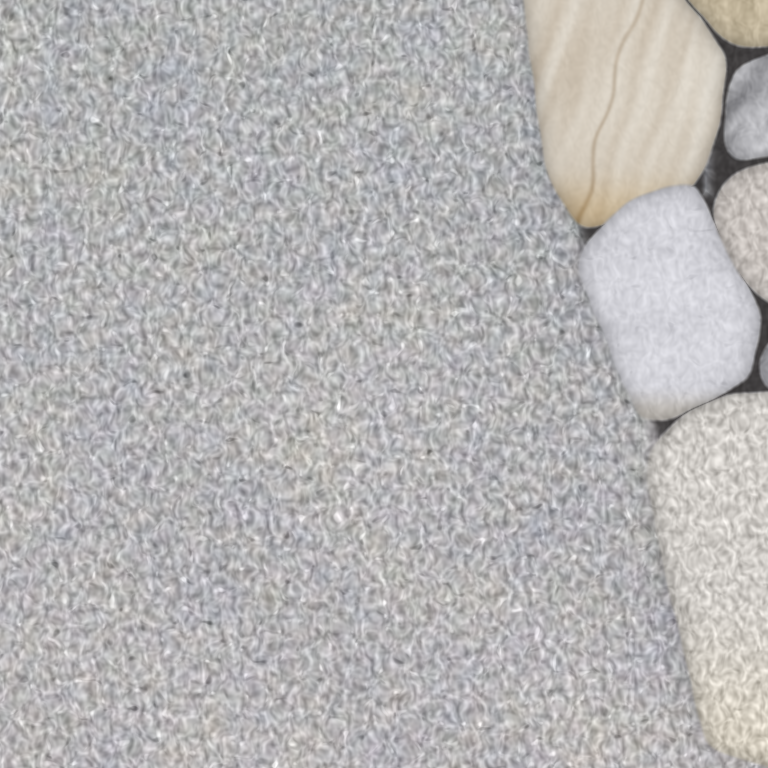
Reproduce this texture procedurally as a three.js fragment shader.

```glsl
// Grey gritty sand bordered on the right by a column of rounded river stones.
varying vec2 vUv;

vec2 gradient(vec2 cell) {
  vec3 h = fract(cell.xyx * vec3(0.1031, 0.1030, 0.0973));
  h += dot(h, h.yzx + 33.33);
  float angle = 6.2832 * fract((h.x + h.y) * h.z);
  return vec2(cos(angle), sin(angle));
}

float noise(vec2 p) {
  vec2 i = floor(p), f = fract(p);
  vec2 u = f * f * f * (f * (f * 6.0 - 15.0) + 10.0);
  vec2 r = vec2(1.0, 0.0);
  float low = mix(dot(gradient(i), f), dot(gradient(i + r), f - r), u.x);
  float high = mix(dot(gradient(i + r.yx), f - r.yx), dot(gradient(i + 1.0), f - 1.0), u.x);
  return mix(low, high, u.y);
}

// Exponential weight of one clockwise edge, summed for a smooth maximum
float side(vec2 p, vec2 a, vec2 b) {
  vec2 e = normalize(b - a);
  return exp(clamp(dot(p - a, vec2(-e.y, e.x)) * 170.0, -60.0, 60.0));
}

// Distance to a convex outline with softened corners
float stone(vec2 p, vec2 a, vec2 b, vec2 c, vec2 d, vec2 e, vec2 f, vec2 g, vec2 h) {
  float sum = side(p, a, b) + side(p, b, c) + side(p, c, d) + side(p, d, e)
            + side(p, e, f) + side(p, f, g) + side(p, g, h) + side(p, h, a);
  return log(sum + 1e-20) / 170.0;
}

// Paints a stone and keeps the two nearest distances for the gaps
void place(inout vec3 color, inout vec2 nearest, float d, vec3 surface) {
  nearest = d < nearest.x ? vec2(d, nearest.x) : vec2(nearest.x, min(nearest.y, d));
  float shade = 1.0 - 0.22 * exp(min(d, 0.0) * 100.0);
  color = mix(color, surface * shade, 1.0 - smoothstep(-0.003, 0.003, d));
}

void main() {
  vec2 p = vUv;
  vec2 warp = vec2(noise(p * 45.0), noise(p * 45.0 + 31.7));
  vec2 q = p + 0.006 * warp;

  // Grit: slanted short strands, fine grains and scattered specks
  float strands = noise(vec2(q.x * 112.0 + q.y * 24.0, q.y * 76.0 - q.x * 18.0));
  float fine = noise(q * vec2(190.0, 150.0) + 7.3);
  float grain = strands * 0.25 + fine * 0.14;
  float specks = smoothstep(0.3, 0.6, noise(q * vec2(85.0, 75.0) + 53.1));
  float pits = smoothstep(0.32, 0.6, noise(q * vec2(70.0, 80.0) + 91.4));
  float drift = noise(p * 4.0 + 2.6);
  vec3 sand = mix(vec3(0.72, 0.71, 0.715), vec3(0.685, 0.69, 0.695), p.y);
  sand += drift * vec3(0.035, 0.03, 0.02) + noise(p * 11.0) * vec3(0.02, 0.015, -0.015);
  sand += grain + 0.17 * specks - 0.15 * pits;
  sand += 0.025 * vec3(noise(p * 38.0), 0.0, noise(p * 38.0 + 17.0));

  // Stone outlines, top to bottom
  vec2 s = p + 0.003 * vec2(noise(p * 24.0), noise(p * 24.0 + 9.0));
  float tan_ = stone(s, vec2(0.677, 1.03), vec2(0.87, 1.03), vec2(0.947, 0.93), vec2(0.94, 0.83),
    vec2(0.907, 0.757), vec2(0.80, 0.706), vec2(0.757, 0.70), vec2(0.710, 0.77));
  float pale = stone(s, vec2(0.748, 0.655), vec2(0.77, 0.697), vec2(0.835, 0.75), vec2(0.904, 0.763),
    vec2(0.995, 0.59), vec2(0.978, 0.508), vec2(0.872, 0.45), vec2(0.830, 0.455));
  float rough = stone(s, vec2(0.838, 0.40), vec2(0.866, 0.445), vec2(0.94, 0.489), vec2(1.05, 0.492),
    vec2(1.05, -0.01), vec2(0.96, 0.008), vec2(0.918, 0.03), vec2(0.840, 0.36));
  float ochre = stone(s, vec2(0.87, 1.05), vec2(1.05, 1.05), vec2(1.05, 0.937), vec2(1.0, 0.934),
    vec2(0.965, 0.934), vec2(0.936, 0.947), vec2(0.912, 0.973), vec2(0.883, 1.01));
  float slate = stone(s, vec2(0.943, 0.87), vec2(0.953, 0.908), vec2(0.985, 0.928), vec2(1.05, 0.937),
    vec2(1.05, 0.80), vec2(1.0, 0.792), vec2(0.965, 0.783), vec2(0.943, 0.803));
  float rosy = stone(s, vec2(0.924, 0.73), vec2(0.953, 0.775), vec2(1.0, 0.793), vec2(1.05, 0.80),
    vec2(1.05, 0.58), vec2(1.0, 0.601), vec2(0.97, 0.628), vec2(0.943, 0.67));
  float chip = stone(s, vec2(0.984, 0.51), vec2(0.989, 0.54), vec2(1.0, 0.56), vec2(1.05, 0.58),
    vec2(1.05, 0.46), vec2(1.02, 0.475), vec2(1.0, 0.487), vec2(0.99, 0.495));

  // Surfaces: long veins on the tan stone, mottling on the others
  float along = p.x - 0.28 * p.y + 0.018 * noise(p * 9.0);
  float veins = noise(vec2(along * 48.0, p.y * 5.0));
  float crease = exp(-pow((along - 0.552 + 0.012 * noise(p * 14.0)) * 260.0, 2.0));
  vec3 tanSurface = vec3(0.835, 0.80, 0.745) + veins * vec3(0.09, 0.11, 0.13) + 0.12 * grain
    - crease * vec3(0.10, 0.12, 0.14);
  tanSurface -= vec3(0.02, 0.06, 0.13) * (1.0 - smoothstep(0.71, 0.79, p.y));
  vec3 paleSurface = vec3(0.835, 0.835, 0.86) + 0.3 * grain + 0.04 * noise(p * 20.0) - 0.06 * pits;
  paleSurface -= vec3(0.05, 0.07, 0.12) * (1.0 - smoothstep(0.46, 0.50, p.y));
  vec3 roughSurface = vec3(0.82, 0.805, 0.785) + 0.85 * grain - 0.10 * pits;
  roughSurface += vec3(0.03, 0.015, -0.025) * (1.0 - smoothstep(0.0, 0.25, p.y));
  float bands = noise(vec2(p.x * 35.0 - p.y * 30.0, p.y * 12.0) + 4.0);

  vec3 color = sand;
  vec2 nearest = vec2(1.0);
  place(color, nearest, tan_, tanSurface);
  place(color, nearest, pale, paleSurface);
  place(color, nearest, rough, roughSurface);
  place(color, nearest, ochre, vec3(0.76, 0.71, 0.61) + 0.35 * grain + 0.08 * veins);
  place(color, nearest, slate, vec3(0.71, 0.71, 0.725) + 0.35 * grain + 0.28 * bands);
  place(color, nearest, rosy, vec3(0.79, 0.765, 0.745) + 0.65 * grain);
  place(color, nearest, chip, vec3(0.64, 0.64, 0.66) + 0.3 * grain);

  // Dark crevices between neighbours, faint contact shadow on the sand
  float outside = smoothstep(-0.002, 0.003, nearest.x);
  float crevice = max(1.0 - smoothstep(0.012, 0.032, nearest.x + nearest.y), smoothstep(0.91, 0.935, p.x) * step(0.4, p.y));
  color *= 1.0 - 0.12 * outside * exp(-max(nearest.x, 0.0) * 90.0);
  color = mix(color, vec3(0.21, 0.20, 0.20) + 0.15 * grain, outside * crevice * 0.9);
  gl_FragColor = vec4(clamp(color, 0.0, 1.0), 1.0);
}
```
